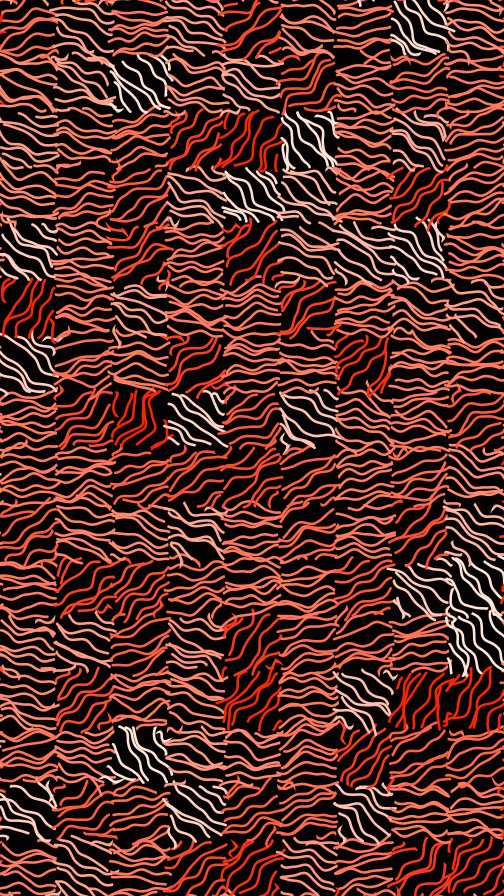
A Shadertoy shader for this pattern:

```glsl
// Grid of square cells, each hatched with wavy strokes whose tilt sets their colour.

float hash(vec2 p) {
    vec3 q = fract(p.xyx * vec3(0.1031, 0.1030, 0.0973));
    q += dot(q, q.yzx + 33.33);
    return fract((q.x + q.y) * q.z);
}

float cornerSlope(vec2 corner, vec2 offset) {
    float a = 6.2832 * hash(corner + 71.0);
    return dot(vec2(cos(a), sin(a)), offset);
}

float gradientNoise(vec2 p) {
    vec2 i = floor(p), f = p - i;
    vec2 w = f * f * f * (f * (f * 6.0 - 15.0) + 10.0);
    float low = mix(cornerSlope(i, f), cornerSlope(i + vec2(1, 0), f - vec2(1, 0)), w.x);
    float high = mix(cornerSlope(i + vec2(0, 1), f - vec2(0, 1)),
                     cornerSlope(i + 1.0, f - 1.0), w.x);
    return mix(low, high, w.y);
}

// Mostly level cells, with fewer steep ones either way
float cellTilt(vec2 cell) {
    float spread = hash(cell + 3.7) + hash(cell + 19.1) + hash(cell + 47.3) - 1.5;
    return clamp(0.04 + 0.95 * spread + 0.25 * gradientNoise(cell * 0.37), -1.0, 1.15);
}

// Pale when falling, salmon when level, red when rising
vec3 tiltColor(float tilt) {
    vec3 salmon = vec3(1.0, 0.48, 0.37);
    vec3 falling = mix(salmon, vec3(1.0, 0.90, 0.85), smoothstep(0.0, 0.95, -tilt));
    return mix(falling, vec3(0.96, 0.14, 0.02), smoothstep(0.0, 1.1, tilt));
}

// Sideways drift of a stroke, with a flick near its ends
float bend(float u, float middle, float reach, vec2 seed, float flick) {
    float s = (u - middle) / reach;
    return 0.26 * gradientNoise(vec2(u * 2.3, 0.0) + seed) + flick * s * s * s * s * s;
}

// Distance from p, measured from the cell centre, to one stroke
float strokeDistance(vec2 p, vec2 cell, float index, float tilt) {
    vec2 id = cell * 9.0 + vec2(index * 1.7, index * 5.3);
    float angle = tilt + 0.24 * (hash(id) - 0.5);
    vec2 dir = vec2(cos(angle), sin(angle)), normal = vec2(-dir.y, dir.x);
    float lane = (index + 0.5 + 0.6 * (hash(id + 11.0) - 0.5)) / 8.0 - 0.5;
    float shift = lane * 0.96 * (abs(dir.x) + abs(dir.y));
    float u = dot(p, dir), v = dot(p, normal) - shift;
    if (abs(v) > 0.35) return 1.0;

    // Chord of the cell along the stroke
    vec2 toCentre = -shift * normal * sign(dir) / max(abs(dir), 0.001);
    vec2 toEdge = 0.5 / max(abs(dir), 0.001);
    float start = max(toCentre.x - toEdge.x, toCentre.y - toEdge.y);
    float end = min(toCentre.x + toEdge.x, toCentre.y + toEdge.y);
    float middle = 0.5 * (start + end) + 0.07 * (hash(id + 23.0) - 0.5);
    float reach = max(0.5 * (end - start) + 0.08 * (hash(id + 31.0) - 0.6), 0.1);

    vec2 seed = cell * 7.31 + vec2(0.0, index * 0.38);
    float flick = 0.16 * (hash(id + 43.0) - 0.5);
    float along = clamp(u, middle - reach, middle + reach);
    float y = bend(along, middle, reach, seed, flick);
    float slope = (bend(along + 0.01, middle, reach, seed, flick) - y) / 0.01;
    return length(vec2(u - along, (v - y) * inversesqrt(1.0 + slope * slope)));
}

void mainImage(out vec4 fragColor, in vec2 fragCoord) {
    float pixel = 16.0 / iResolution.y;
    vec2 p = fragCoord * pixel;
    vec3 color = vec3(0.015, 0.008, 0.008);

    // Strokes spill over, so neighbouring cells are drawn too
    for (int j = -1; j <= 1; j++)
    for (int i = -1; i <= 1; i++) {
        vec2 cell = floor(p) + vec2(i, j);
        vec2 local = p - cell - 0.5;
        if (max(abs(local.x), abs(local.y)) > 0.75) continue;
        float tilt = cellTilt(cell);
        vec3 ink = tiltColor(tilt);
        for (int k = 0; k < 8; k++) {
            float d = strokeDistance(local, cell, float(k), tilt);
            color = mix(color, ink, clamp(0.5 + (0.023 - d) / pixel, 0.0, 1.0));
        }
    }
    fragColor = vec4(color, 1.0);
}
```
